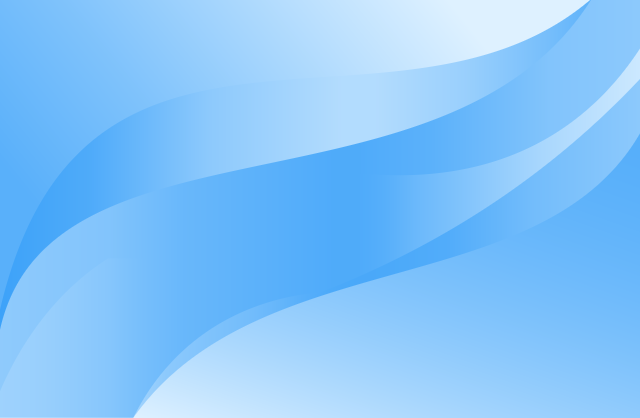
A Shadertoy shader for this background:

```glsl
// Draws overlapping sky-blue ribbons sweeping up to the right over a soft gradient.

// Blue tint whose red channel equals "light"
vec3 tint(float light) {
    const vec3 deepBlue = vec3(0.35, 0.69, 0.98);
    const vec3 paleBlue = vec3(0.84, 0.93, 1.0);
    return clamp(mix(deepBlue, paleBlue, (light - 0.35) / 0.49), 0.0, 1.0);
}

// Piecewise linear ramp through four stops
float ramp(float x, vec4 stops, vec4 values) {
    float v = mix(values.x, values.y, clamp((x - stops.x) / (stops.y - stops.x), 0.0, 1.0));
    v = mix(v, values.z, clamp((x - stops.y) / (stops.z - stops.y), 0.0, 1.0));
    return mix(v, values.w, clamp((x - stops.z) / (stops.w - stops.z), 0.0, 1.0));
}

vec2 bezier(vec2 a, vec2 b, vec2 c, vec2 d, float t) {
    float s = 1.0 - t;
    return s * s * s * a + 3.0 * s * s * t * b + 3.0 * s * t * t * c + t * t * t * d;
}

vec2 bezierTangent(vec2 a, vec2 b, vec2 c, vec2 d, float t) {
    float s = 1.0 - t;
    return 3.0 * (s * s * (b - a) + 2.0 * s * t * (c - b) + t * t * (d - c));
}

// Smooth coverage of the area under a curve that runs left to right
float below(vec2 p, vec2 a, vec2 b, vec2 c, vec2 d) {
    float low = 0.0, high = 1.0;
    for (int i = 0; i < 16; i++) {
        float middle = 0.5 * (low + high);
        if (bezier(a, b, c, d, middle).x < p.x) low = middle;
        else high = middle;
    }
    float t = 0.5 * (low + high);
    vec2 tangent = bezierTangent(a, b, c, d, t) * iResolution.xy;
    float height = (bezier(a, b, c, d, t).y - p.y) * iResolution.y;
    return clamp(0.5 + height * tangent.x / length(tangent), 0.0, 1.0);
}

void mainImage(out vec4 fragColor, in vec2 fragCoord) {
    vec2 p = fragCoord / iResolution.xy;

    // Diagonal glow behind the ribbons
    float diagonal = p.x - 0.523 * (1.0 - p.y);
    float light = ramp(diagonal, vec4(-0.2, 0.1, 0.47, 0.70), vec4(0.35, 0.50, 0.73, 0.87));

    // Upper ribbon, brightest at its middle
    float upper = ramp(p.x, vec4(0.0, 0.143, 0.325, 0.534), vec4(0.24, 0.31, 0.55, 0.70))
                + ramp(p.x, vec4(0.586, 0.729, 0.859, 0.924), vec4(0.0, -0.10, -0.24, -0.33));
    float upperMask = below(p, vec2(0.0, 0.259), vec2(0.130, 1.110),
                               vec2(0.625, 0.608), vec2(0.925, 1.004));
    light = mix(light, upper, upperMask);

    // Main ribbon, deepest at its middle
    float body = ramp(p.x, vec4(0.0, 0.169, 0.286, 0.521), vec4(0.56, 0.51, 0.41, 0.31))
               + ramp(p.x, vec4(0.560, 0.677, 0.859, 1.0), vec4(0.0, 0.05, 0.20, 0.24));
    float bodyMask = below(p, vec2(0.0, 0.211), vec2(0.078, 0.751),
                              vec2(0.703, 0.458), vec2(0.925, 1.004));
    light = mix(light, body, bodyMask);

    // Faint fold at the lower left
    float foldMask = below(p, vec2(0.0, 0.064), vec2(0.039, 0.203),
                              vec2(0.098, 0.313), vec2(0.169, 0.382));
    light += 0.06 * foldMask * (1.0 - smoothstep(0.04, 0.24, p.x));

    // Bright strip fading in toward the right
    float strip = ramp(p.x, vec4(0.573, 0.703, 0.846, 1.0), vec4(0.33, 0.48, 0.66, 0.80));
    float stripMask = below(p, vec2(0.573, 0.584), vec2(0.781, 0.558),
                               vec2(0.918, 0.691), vec2(1.0, 0.884));
    light = mix(light, strip, stripMask * smoothstep(0.55, 0.66, p.x));

    // Shaded strip beneath it
    float shade = ramp(p.x, vec4(0.586, 0.70, 0.833, 1.0), vec4(0.29, 0.32, 0.45, 0.55));
    float shadeMask = below(p, vec2(0.495, 0.297), vec2(0.690, 0.412),
                               vec2(0.859, 0.582), vec2(1.0, 0.811));
    light = mix(light, shade, shadeMask * smoothstep(0.48, 0.56, p.x));

    // Light rim along the lower edge
    float rim = ramp(p.x, vec4(0.221, 0.26, 0.39, 0.521), vec4(0.62, 0.55, 0.45, 0.30));
    float rimMask = below(p, vec2(0.208, 0.0), vec2(0.267, 0.183),
                             vec2(0.378, 0.293), vec2(0.521, 0.303));
    light = mix(light, rim, rimMask * (1.0 - smoothstep(0.43, 0.52, p.x))
                                    * smoothstep(0.207, 0.209, p.x));

    // Lower field, paler toward the bottom left
    float fall = max(0.427 * (0.641 - p.y) + 0.2304 * (1.0 - p.x), 0.0);
    float field = 0.34 + 0.3 * fall + 1.9 * fall * fall;
    float fieldMask = below(p, vec2(0.208, 0.0), vec2(0.404, 0.422),
                               vec2(0.846, 0.273), vec2(1.0, 0.681));
    light = mix(light, field, fieldMask);

    fragColor = vec4(tint(light), 1.0);
}
```
